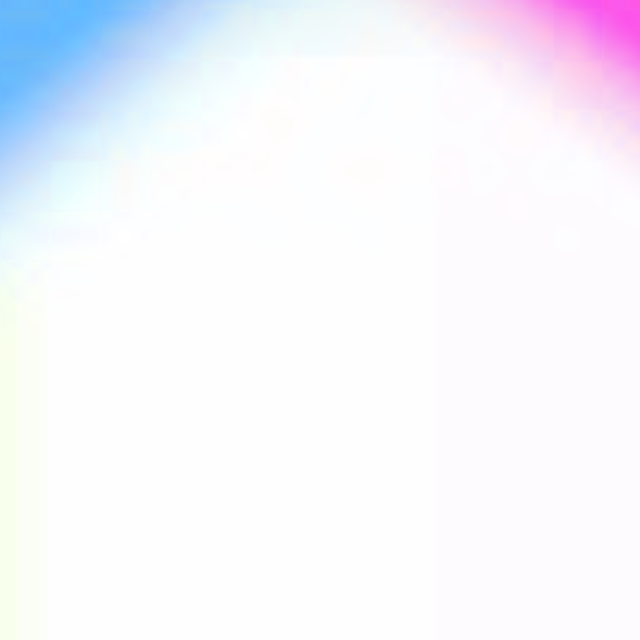
A Shadertoy shader for this background:

```glsl
// Soft white field lit by a blue glow in the upper left corner and a pink one
// in the upper right. Each glow is a ramp over the distance from its corner,
// along a slanted line; faint strips, noise and square ripples tint the rims.

#define BLUE_REACH vec2(0.31, 0.27)
#define PINK_REACH vec2(0.20, 0.14)
#define VEIL_CENTER 0.53
#define VEIL_WIDTH 0.19
#define VEIL_DEPTH 0.094
#define CELL_SIZE 0.0785
#define CELL_SHIFT vec2(0.0, 0.0155)
#define RIPPLE_TINT 0.016
#define NOISE_SCALE 13.0
#define NOISE_TINT 0.022

const vec3 WHITE    = vec3(0.995, 0.995, 0.997);
const vec3 BLUE     = vec3(0.40, 0.73, 0.995);
const vec3 LAVENDER = vec3(0.73, 0.83, 0.985);
const vec3 ICE      = vec3(0.82, 0.92, 0.99);
const vec3 MINT     = vec3(0.945, 0.995, 0.995);
const vec3 MAGENTA  = vec3(0.99, 0.35, 0.92);
const vec3 ROSE     = vec3(0.98, 0.74, 0.93);
const vec3 BLUSH    = vec3(0.985, 0.90, 0.95);
const vec3 VEIL     = vec3(0.94, 0.97, 0.975);
const vec3 LIME     = vec3(0.975, 1.00, 0.93);
const vec3 LILAC    = vec3(0.995, 0.986, 1.00);

// 1 below lo, 0 above hi
float fade(float lo, float hi, float v) {
    return 1.0 - smoothstep(lo, hi, v);
}

float hash(vec2 p) {
    return fract(sin(dot(p, vec2(127.1, 311.7))) * 43758.5);
}

float slope(vec2 cell, vec2 offset) {
    float a = 6.2832 * hash(cell);
    return dot(vec2(cos(a), sin(a)), offset);
}

float gradientNoise(vec2 p) {
    vec2 i = floor(p), f = fract(p), e = vec2(1.0, 0.0);
    vec2 u = f * f * (3.0 - 2.0 * f);
    float low = mix(slope(i, f), slope(i + e.xy, f - e.xy), u.x);
    float high = mix(slope(i + e.yx, f - e.yx), slope(i + e.xx, f - e.xx), u.x);
    return mix(low, high, u.y);
}

// Each square cell holds one cosine pattern of random frequency and hue
vec3 cellRipple(vec2 p) {
    vec2 cell = floor(p), f = fract(p);
    vec2 freq = floor(4.0 * vec2(hash(cell + 3.0), hash(cell + 17.0)));
    vec2 wave = cos(3.14159 * freq * f);
    vec2 border = smoothstep(0.0, 0.05, min(f, 1.0 - f));
    vec3 hue = cos(6.2832 * (hash(cell) + vec3(0.0, 0.2, 0.5)));
    return hue * wave.x * wave.y * border.x * border.y;
}

// Filter colour of the blue glow, from core to pale rim
vec3 blueGlow(float d) {
    vec3 col = mix(vec3(1.0), MINT, fade(1.35, 2.00, d));
    col = mix(col, ICE, fade(1.00, 1.65, d));
    col = mix(col, LAVENDER, fade(0.85, 1.32, d));
    return mix(col, BLUE, fade(0.46, 1.08, d));
}

// Filter colour of the pink glow
vec3 pinkGlow(float d) {
    vec3 col = mix(vec3(1.0), BLUSH, fade(1.45, 2.30, d));
    col = mix(col, ROSE, fade(0.95, 1.75, d));
    return mix(col, MAGENTA, fade(0.30, 1.22, d));
}

void mainImage(out vec4 fragColor, in vec2 fragCoord) {
    vec2 uv = fragCoord / iResolution.xy;
    float depth = 1.0 - uv.y; // distance below the top edge

    // White field with a stepped lime strip at the left and lilac at the right
    vec3 col = mix(WHITE, LILAC, smoothstep(0.67, 0.685, uv.x));
    float strip = 0.55 * fade(0.02, 0.032, uv.x) + 0.45 * fade(0.06, 0.08, uv.x);
    col = mix(col, LIME, strip * smoothstep(0.38, 0.50, depth));

    // Pale veil between the glows, with a crisp lower edge
    float across = (uv.x - VEIL_CENTER) / VEIL_WIDTH;
    float veil = fade(VEIL_DEPTH - 0.012, VEIL_DEPTH, depth);
    veil *= 1.0 - 0.6 * depth / VEIL_DEPTH;
    col = mix(col, VEIL, exp(-across * across) * veil);

    // Corner glows
    float blueDist = dot(vec2(uv.x, depth) / BLUE_REACH, vec2(1.0));
    float pinkDist = dot(vec2(1.0 - uv.x, depth) / PINK_REACH, vec2(1.0));
    col *= blueGlow(blueDist) * pinkGlow(pinkDist);

    // Square ripples along the rims
    float rim = max(fade(1.5, 2.3, blueDist), fade(1.7, 2.7, pinkDist));
    col += RIPPLE_TINT * rim * cellRipple((vec2(uv.x, depth) - CELL_SHIFT) / CELL_SIZE);

    // Faint colour drift in the upper part
    float drift = gradientNoise(uv * NOISE_SCALE);
    col += NOISE_TINT * drift * vec3(1.0, -0.3, -1.0) * fade(0.15, 0.45, depth);

    fragColor = vec4(clamp(col, 0.0, 1.0), 1.0);
}
```
